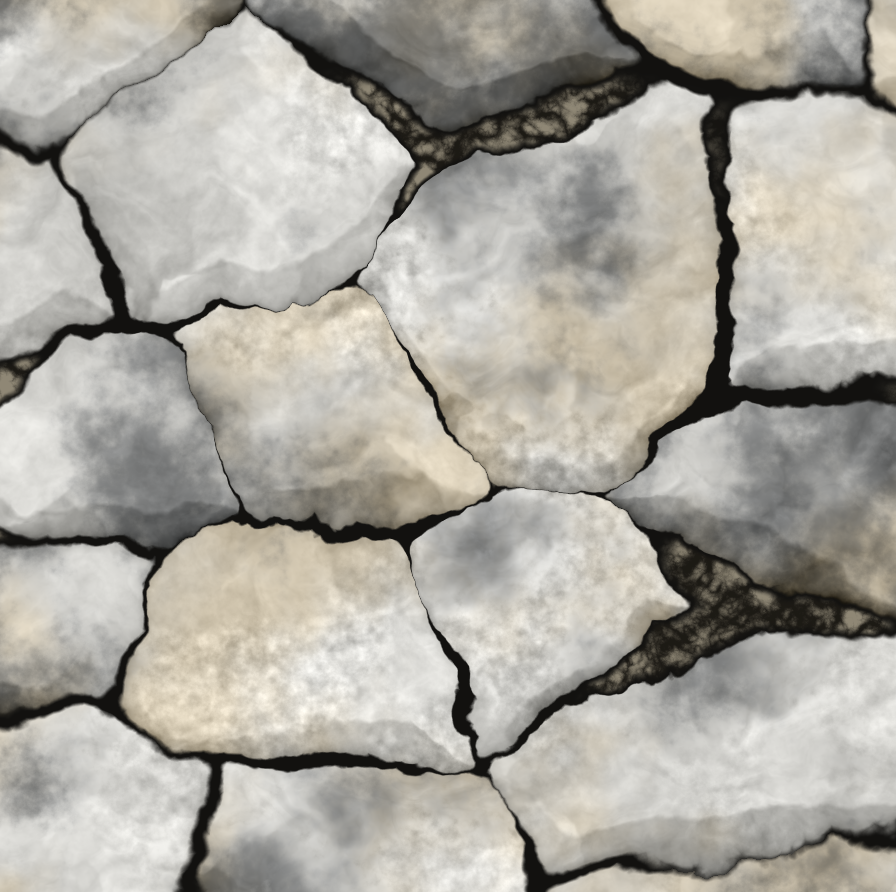
Write a WebGL 2 fragment shader that draws this texture.

```glsl
#version 300 es
precision highp float;
uniform vec2 u_resolution;
out vec4 fragColor;

vec2 hash2(vec2 p) {
  vec3 h = fract(p.xyx * vec3(0.1031, 0.1030, 0.0973));
  h += dot(h, h.yzx + 33.33);
  return fract((h.xx + h.yz) * h.zy);
}

float noise(vec2 p) {
  vec2 i = floor(p), f = fract(p);
  f = f * f * (3.0 - 2.0 * f);
  return mix(mix(hash2(i).x, hash2(i + vec2(1, 0)).x, f.x),
             mix(hash2(i + vec2(0, 1)).x, hash2(i + vec2(1, 1)).x, f.x), f.y);
}

// Layered noise; crease folds each layer into sharp ridges
float layers(vec2 p, float crease) {
  float sum = 0.0, amp = 0.5;
  for (int i = 0; i < 5; i++) {
    float n = noise(p);
    sum += amp * mix(n, abs(2.0 * n - 1.0), crease);
    p = mat2(1.6, 1.2, -1.2, 1.6) * p + 7.3;
    amp *= 0.52;
  }
  return sum;
}

float fbm(vec2 p) { return layers(p, 0.0); }

// Chipped planes: each cell has its own brightness, blended over a narrow seam
float facets(vec2 p) {
  vec2 cell = floor(p);
  float sum = 0.0, total = 1e-30;
  for (int y = -1; y <= 1; y++)
    for (int x = -1; x <= 1; x++) {
      vec2 id = cell + vec2(x, y);
      vec2 v = id + hash2(id) - p;
      float weight = exp(-45.0 * dot(v, v));
      sum += weight * hash2(id + 41.0).y;
      total += weight;
    }
  return sum / total;
}

// Stone centre in grid units, and its size bonus
vec3 stoneSeed(vec2 id) {
  vec2 jitter = hash2(id + 19.0);
  return vec3(id + vec2(0.5 * mod(id.y, 2.0), 0.0) + 0.15 + 0.7 * jitter,
              0.5 * hash2(id + 83.0).x);
}

float power(vec2 q, vec3 seed) {
  vec2 v = q - seed.xy;
  return dot(v, v) - seed.z;
}

// Returns rounded distance to the joint, outward direction and stone id
float stoneEdge(vec2 p, out vec2 outward, out vec2 stone) {
  vec2 grid = vec2(2.7, 3.9), q = p * grid, cell = floor(q);
  float best = 1e3;
  for (int y = -2; y <= 2; y++)
    for (int x = -2; x <= 2; x++) {
      vec2 id = cell + vec2(x, y);
      float d = power(q, stoneSeed(id));
      if (d < best) { best = d; stone = id; }
    }
  vec3 own = stoneSeed(stone);
  float sum = 1e-20;
  outward = vec2(0.0, 1e-12);
  for (int y = -2; y <= 2; y++)
    for (int x = -2; x <= 2; x++) {
      vec2 id = cell + vec2(x, y);
      if (id == stone) continue;
      vec3 other = stoneSeed(id);
      vec2 across = (other.xy - own.xy) * grid;
      float d = (power(q, other) - best) / (2.0 * length(across));
      float weight = exp(-d / 0.006);
      sum += weight;
      outward += weight * normalize(across);
    }
  outward = normalize(outward);
  return -0.006 * log(sum);
}

void main() {
  vec2 p = gl_FragCoord.xy / u_resolution.y + 4.0;
  float blur = smoothstep(0.3, 0.65, length(p - 4.5));

  // Angular, chipped outlines
  vec2 bend = vec2(layers(p * 6.0, 1.0), layers(p * 6.0 + 31.0, 1.0)) - 0.4;
  vec2 chip = vec2(fbm(p * 45.0), fbm(p * 45.0 + 17.0)) - 0.5;
  vec2 outward, stone;
  float d = stoneEdge(p + 0.055 * bend + 0.007 * chip, outward, stone);
  float wide = smoothstep(0.58, 0.85, noise(p * 3.3 + 5.0));
  float inside = d - 0.009 * smoothstep(0.15, 0.85, noise(p * 9.0)) - 0.022 * wide;

  // Pale rock with mottled grey weathering and faint warm stains
  vec2 kind = hash2(stone + 57.0);
  vec2 s = p + 13.0 * kind;
  float fine = fbm(s * 90.0) - 0.5;
  float weather = fbm(s * 6.0) + 0.3 * (kind.x - 0.5) + 0.2 * fine;
  float stain = smoothstep(0.45, 0.78, weather);
  vec3 rock = mix(vec3(0.825, 0.822, 0.805), vec3(0.47, 0.475, 0.475), stain);
  float warm = smoothstep(0.52, 0.8, fbm(s * 4.0 + 23.0) + 0.1 * kind.y);
  rock *= mix(vec3(1.0), vec3(1.0, 0.95, 0.86), warm);

  // Broken planes and creased relief lit from the upper left
  float sharp = mix(1.0, 0.4, blur);
  vec2 warped = s * 6.0 + 1.1 * vec2(fbm(s * 8.0), fbm(s * 8.0 + 3.0));
  float tone = 0.13 * (facets(warped) - 0.55);
  vec2 creased = s * vec2(7.0, 9.0) + 0.8 * bend;
  tone += 0.3 * (layers(creased, 1.0) - layers(creased + vec2(-0.08, 0.12), 1.0));
  float rough = smoothstep(0.48, 0.66, fbm(s * 4.5 + 61.0));
  tone += sharp * (0.1 + 0.25 * rough) * fine;

  // Shaded undersides with a broken chamfer, lighter tops
  float chamfer = 0.008 + 0.05 * noise(s * 8.0 + 3.0);
  float under = 1.0 - smoothstep(-0.004, 0.004, inside - chamfer);
  tone -= 0.13 * under * smoothstep(0.1, 0.8, -outward.y);
  float rim = exp(-max(inside, 0.0) / 0.007);
  tone += rim * (0.07 * outward.y - 0.1);
  rock += tone;

  // Dark joints, with gritty earth where they open up
  float grit = layers(p * 42.0, 1.0);
  vec3 earth = mix(vec3(0.11, 0.1, 0.08), vec3(0.56, 0.53, 0.46),
                   smoothstep(0.15, 0.65, grit));
  float filled = smoothstep(0.15, 0.5, wide) * smoothstep(0.001, 0.012, -inside);
  vec3 joint = mix(vec3(0.07, 0.067, 0.06), earth, filled);

  float soft = mix(0.0014, 0.005, blur);
  vec3 color = mix(joint, rock, smoothstep(-soft, soft, inside));
  fragColor = vec4(clamp(color, 0.0, 1.0), 1.0);
}
```
